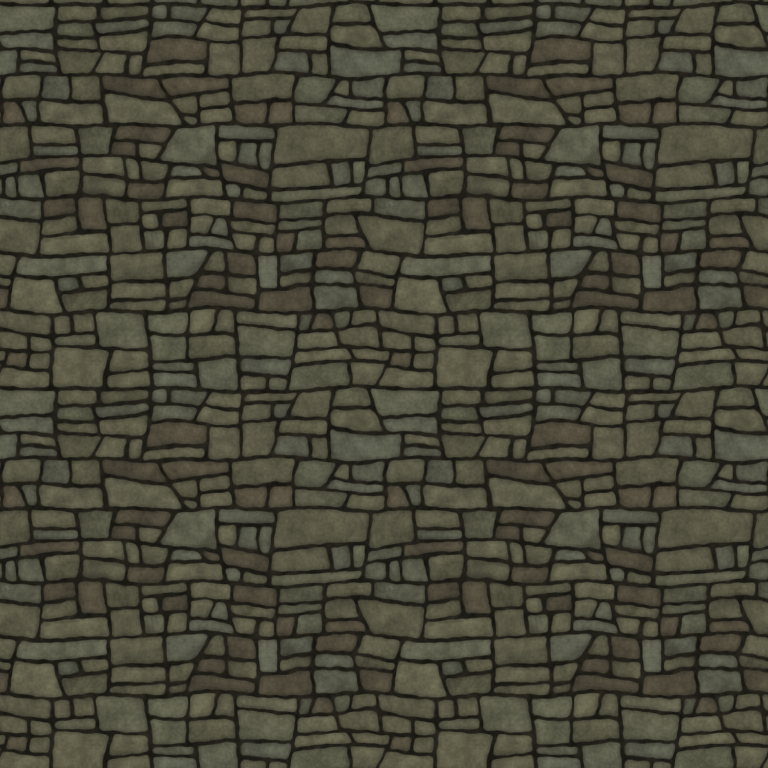
Reproduce this texture procedurally as a WebGL 1 fragment shader.

```glsl
precision highp float;
// Seamless dry-stone wall: uneven courses of mossy rubble with dark joints.

uniform vec2 u_resolution;

const float REPEATS = 2.0;            // wall tiles across and down
const float BANDS = 6.0;              // coarse bands per tile
const float BLOCKS = 4.0;             // coarse blocks per band
const float BAND_JITTER = 0.5;
const float BLOCK_JITTER = 0.6;
const float AREA_MIN = 0.0042;        // range of area at which splitting stops
const float AREA_MAX = 0.025;
const float JOINT = 0.0045;           // half width of a joint, in tiles
const float SOFTNESS = 0.0025;
const float ROUNDING = 0.011;
const vec3 OLIVE = vec3(0.362, 0.354, 0.276);
const vec3 SLATE = vec3(0.350, 0.357, 0.298);
const vec3 BROWN = vec3(0.308, 0.278, 0.222);
const vec3 MORTAR = vec3(0.122, 0.115, 0.090);

float hash(vec2 p) {
  vec3 q = fract(vec3(p.xyx) * vec3(0.1031, 0.1030, 0.0973));
  q += dot(q, q.yzx + 33.33);
  return fract((q.x + q.y) * q.z);
}

float wrap(float n, float period) { return floor(mod(n + 0.5, period)); }

// Gradient noise on a lattice that wraps every `period` cells.
float corner(vec2 cell, vec2 offset, float period) {
  vec2 c = vec2(wrap(cell.x, period), wrap(cell.y, period));
  float angle = 6.2832 * hash(c + period * 1.7);
  return dot(vec2(cos(angle), sin(angle)), offset);
}

float noise(vec2 p, float period) {
  p *= period;
  vec2 i = floor(p), f = p - i;
  vec2 u = f * f * f * (f * (f * 6.0 - 15.0) + 10.0);
  vec2 e = vec2(1.0, 0.0);
  return mix(mix(corner(i, f, period), corner(i + e, f - e, period), u.x),
             mix(corner(i + e.yx, f - e.yx, period), corner(i + 1.0, f - 1.0, period), u.x), u.y);
}

float fbm(vec2 p, float period) {
  float sum = 0.0, gain = 1.0;
  for (int i = 0; i < 4; i++) {
    sum += gain * noise(p, period);
    period *= 2.0;
    gain *= 0.7;
  }
  return sum;
}

float smoothMin(float a, float b) {
  float h = max(ROUNDING - abs(a - b), 0.0) / ROUNDING;
  return min(a, b) - 0.25 * h * h * ROUNDING;
}

float bandEdge(float k) {
  return (k + BAND_JITTER * (hash(vec2(wrap(k, BANDS), 3.0)) - 0.5)) / BANDS;
}

// Position of a leaning block side at height dy from the band's middle.
float blockEdge(float k, float band, float dy) {
  vec2 key = vec2(wrap(k, BLOCKS) + 11.0, band + 5.0);
  float lean = 0.3 * (hash(key + 31.0) - 0.5);
  return (k + BLOCK_JITTER * (hash(key) - 0.5)) / BLOCKS + lean * dy;
}

// Returns (distance to the joint's centre, stone id, height within the stone).
vec3 stoneAt(vec2 p) {
  float row = floor(p.y * BANDS + 0.5);
  row -= step(p.y, bandEdge(row));
  vec2 lo = vec2(0.0, bandEdge(row)), hi = vec2(0.0, bandEdge(row + 1.0));
  float band = wrap(row, BANDS);
  float dy = p.y - 0.5 * (lo.y + hi.y);
  p.x += hash(vec2(band, 71.0));
  float col = floor(p.x * BLOCKS + 0.5);
  col -= step(p.x, blockEdge(col, band, dy));
  lo.x = blockEdge(col, band, 0.0);
  hi.x = blockEdge(col + 1.0, band, 0.0);
  float d = smoothMin(p.x - blockEdge(col, band, dy), blockEdge(col + 1.0, band, dy) - p.x);
  d = smoothMin(d, smoothMin(p.y - lo.y, hi.y - p.y));

  // Split the block by slanted cuts until each stone is small enough.
  float id = BANDS * BLOCKS + band * BLOCKS + wrap(col, BLOCKS);
  for (int i = 0; i < 6; i++) {
    vec2 size = hi - lo, mid = 0.5 * (lo + hi);
    float r = hash(vec2(id, 17.0));
    bool small = size.x * size.y < mix(AREA_MIN, AREA_MAX, r * r);
    if (small && size.y < 0.125) break;
    bool upright = size.y < 0.07 || size.x > size.y * mix(1.4, 2.8, hash(vec2(id, 29.0)));
    if (upright && size.x < 0.075) break;
    float t = mix(0.34, 0.66, hash(vec2(id, 43.0)));
    float s = 2.0 * hash(vec2(id, 59.0)) - 1.0;
    float slope = upright ? 0.1 * s + 0.4 * s * s * s : 0.1 * s;
    vec2 cut = mix(lo, hi, t);
    float q = upright ? p.x - cut.x - slope * (p.y - mid.y)
                      : p.y - cut.y - slope * (p.x - mid.x);
    d = smoothMin(d, abs(q) * inversesqrt(1.0 + slope * slope));
    float side = step(0.0, q);
    vec2 axis = upright ? vec2(1.0, 0.0) : vec2(0.0, 1.0);
    lo = mix(lo, cut, axis * side);
    hi = mix(hi, cut, axis * (1.0 - side));
    id = 2.0 * id + side;
  }
  return vec3(d, id, clamp((p.y - lo.y) / (hi.y - lo.y), 0.0, 1.0));
}

void main() {
  vec2 p = REPEATS * gl_FragCoord.xy / u_resolution;
  float pixel = REPEATS / min(u_resolution.x, u_resolution.y);
  // Bend the courses, then roughen the stone outlines.
  vec2 warped = p + 0.022 * vec2(noise(p, 7.0), noise(p + 0.37, 5.0));
  warped += 0.004 * vec2(noise(p, 36.0), noise(p + 0.61, 38.0));
  vec3 stone = stoneAt(warped);
  float id = stone.y;
  // Stone tint, mottling, and darkened rims.
  float kind = hash(vec2(id, 83.0));
  vec3 color = mix(OLIVE, SLATE, smoothstep(0.3, 0.85, kind));
  color = mix(color, BROWN, 0.85 * step(0.88, kind));
  float mottle = fbm(p + hash(vec2(id, 97.0)), 16.0);
  color *= 0.93 + 0.13 * hash(vec2(id, 101.0)) + 0.2 * mottle + 0.08 * noise(p, 130.0);
  color *= mix(0.85, 1.0, smoothstep(JOINT, 0.016, stone.x));
  color *= 0.97 + 0.06 * stone.z;
  // Joints of uneven width and depth.
  float joint = JOINT * (1.0 + 0.6 * noise(p + 0.2, 18.0));
  float soft = max(SOFTNESS, 0.6 * pixel);
  vec3 mortar = MORTAR * (1.0 + 0.4 * fbm(p, 20.0));
  color = mix(mortar, color, smoothstep(joint - soft, joint + soft, stone.x));
  gl_FragColor = vec4(color, 1.0);
}
```
